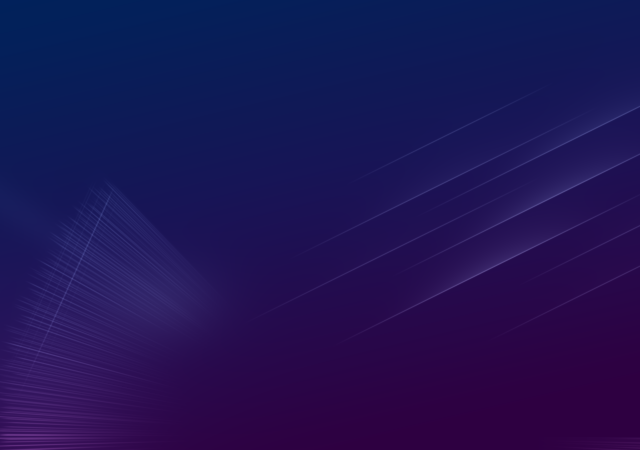
A Shadertoy shader for this background:

```glsl
// Dark blue to violet gradient with slanted light streaks on the right
// and a fan of fine rays at the lower left. The rays are hashed cells in
// polar space; each streak is a thin line with a one-sided glow above it.

#define STREAK_SLOPE 0.494
#define STREAK_LIGHT 0.19
#define GLOW_HEIGHT 0.036
#define GLOW_LIGHT 0.12
#define LINE_WIDTH 0.0014
#define FAN_CENTER vec2(0.79, 0.03)
#define FAN_RADIUS 0.765
#define FAN_TOP_ANGLE 0.807
#define RAY_DENSITY 62.0
#define RAY_LIGHT 0.085
#define CHORD_COUNT 9

const int STREAK_COUNT = 8;
// Each streak: drop of its left intercept below the top, start x, end x, glow
const vec4 STREAKS[STREAK_COUNT] = vec4[STREAK_COUNT](
    vec4(0.791, 0.77, 1.23, 0.03), vec4(0.894, 0.64, 1.33, 0.35),
    vec4(0.939, 0.92, 1.72, 0.60), vec4(0.987, 0.54, 1.20, 0.12),
    vec4(1.045, 0.87, 1.62, 0.95), vec4(1.135, 0.74, 1.46, 1.00),
    vec4(1.204, 1.15, 1.65, 0.10), vec4(1.294, 1.08, 1.65, 0.10));

float hash(float n) {
    return fract(sin(n * 127.1) * 43758.5453);
}

float thinLine(float dist, float pixel) {
    float width = max(LINE_WIDTH, 0.75 * pixel);
    return exp(-dist * dist / (width * width)) * LINE_WIDTH / width;
}

float softSpot(vec2 p, vec2 center, vec2 radius) {
    vec2 q = (p - center) / radius;
    return exp(-dot(q, q));
}

vec3 background(vec2 p) {
    float t = 0.85 * (1.0 - p.y) + 0.2 * p.x;
    vec3 color = mix(vec3(0.005, 0.13, 0.355), vec3(0.05, 0.105, 0.34), smoothstep(0.0, 0.32, t));
    color = mix(color, vec3(0.10, 0.075, 0.335), smoothstep(0.22, 0.56, t));
    color = mix(color, vec3(0.15, 0.035, 0.295), smoothstep(0.45, 0.82, t));
    return mix(color, vec3(0.18, 0.0, 0.255), smoothstep(0.72, 1.03, t));
}

// Parallel streaks, brightest mid-span, with light spilling upward
vec3 streakLight(vec2 p, float pixel) {
    vec3 light = vec3(0.0);
    for (int i = 0; i < STREAK_COUNT; i++) {
        vec4 s = STREAKS[i];
        float dist = (p.y - 1.0 + s.x - STREAK_SLOPE * p.x) * 0.897;
        float along = clamp((p.x - s.y) / (s.z - s.y), 0.0, 1.0);
        float bell = sin(3.14159 * along);
        float power = STREAK_LIGHT * (0.55 + 0.45 * s.w);
        light += vec3(0.9, 1.0, 1.05) * power * bell * thinLine(dist, pixel);
        float spill = smoothstep(-pixel, pixel, dist) * exp(-max(dist, 0.0) / GLOW_HEIGHT);
        light += vec3(0.75, 0.95, 1.0) * GLOW_LIGHT * s.w * spill * pow(bell, 4.0);
    }
    return light;
}

// Two layers of hashed rays, fading toward the fan center
float fanRays(float angle, float radius, float pixel) {
    float rays = 0.0;
    for (int layer = 0; layer < 2; layer++) {
        float seed = 37.0 * float(layer) + 5.0;
        float density = RAY_DENSITY * (1.0 + 0.45 * float(layer));
        float cell = floor(angle * density);
        float middle = (cell + 0.25 + 0.5 * hash(cell + seed)) / density;
        float reach = FAN_RADIUS + 0.045 * hash(cell + seed + 11.3);
        float inner = mix(0.34, 0.56, hash(cell + seed + 23.7));
        float fade = smoothstep(inner, 0.73, radius);
        fade *= 1.0 - smoothstep(reach - 0.015, reach + 0.015, radius);
        float power = 0.25 + 0.75 * hash(cell + seed + 41.9);
        rays += power * fade * thinLine((angle - middle) * radius, pixel);
    }
    return rays;
}

// Steep lines that cross the outer rim of the rays
float fanChords(vec2 p, float pixel) {
    vec2 q = p - vec2(0.256, 0.589);
    float across = dot(q, vec2(0.909, -0.415));
    float along = -dot(q, vec2(0.415, 0.909));
    float chords = 0.0;
    for (int i = 0; i < CHORD_COUNT; i++) {
        float k = float(i);
        float offset = 0.1 * (hash(k + 3.1) - 0.65) * step(0.5, k);
        float span = smoothstep(0.0, 0.05, along) * (1.0 - smoothstep(0.25, 0.55, along));
        float power = i == 0 ? 1.0 : 0.45 * hash(k + 17.0);
        chords += power * span * thinLine(across - offset, pixel);
    }
    return chords;
}

void mainImage(out vec4 fragColor, in vec2 fragCoord) {
    float pixel = 1.0 / iResolution.y;
    vec2 p = fragCoord * pixel;
    vec3 color = background(p);

    // Polar frame of the fan, angle measured up from the left
    vec2 q = p - FAN_CENTER;
    float radius = length(q);
    float angle = atan(q.y, -q.x);
    float inside = 1.0 - smoothstep(FAN_TOP_ANGLE - 0.008, FAN_TOP_ANGLE + 0.008, angle);

    // Soft haze in and around the fan
    float body = inside * smoothstep(0.36, 0.65, radius) * (1.0 - smoothstep(0.7, 0.84, radius));
    color += vec3(0.018, 0.018, 0.025) * body;
    color += vec3(0.05, 0.07, 0.07) * softSpot(p, vec2(0.36, 0.33), vec2(0.13, 0.09));
    color += vec3(0.035, 0.03, 0.05) * softSpot(p, vec2(0.0, 0.12), vec2(0.33, 0.25));
    float beam = (p.y - 0.555 + 0.62 * p.x) / 0.05;
    color += vec3(0.015, 0.022, 0.025) * exp(-beam * beam) * (1.0 - smoothstep(0.05, 0.35, p.x));

    // Fine lines, more violet toward the lower corner
    vec3 rayTint = mix(vec3(1.1, 0.75, 1.0), vec3(0.8, 0.95, 1.05), smoothstep(0.0, 0.3, p.y));
    float corner = 1.0 + 1.2 * softSpot(p, vec2(0.0, 0.03), vec2(0.2, 0.05));
    color += rayTint * RAY_LIGHT * inside * corner * fanRays(angle, radius, pixel);
    color += rayTint * RAY_LIGHT * inside * fanChords(p, pixel);

    color += streakLight(p, pixel);
    fragColor = vec4(clamp(color, 0.0, 1.0), 1.0);
}
```
